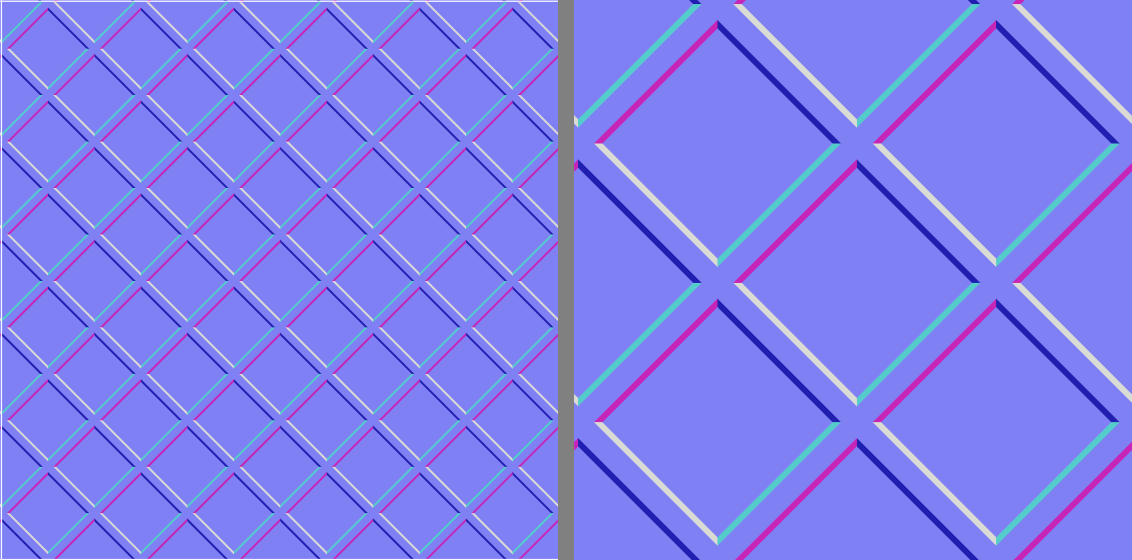
Left: the whole. Right: its middle third, enlarged.
A WebGL 1 fragment shader for this texture map:

```glsl
precision highp float;
// Normal map of a diamond tile lattice: bevelled rims on flat tiles, with a thin pale border.

uniform vec2 u_resolution;

// Lengths in canvas heights
const float PERIOD = 0.1659;
const vec2 INSET = vec2(0.0028, 0.0040);
const float BORDER_WIDTH = 0.0023;

// Lengths in lattice periods, measured along a tile diagonal
const float RIM_RADIUS = 0.428;
const float RIM_WIDTH = 0.030;

const vec3 FLAT = vec3(0.50, 0.50, 0.96);
const vec3 UPPER_LEFT = vec3(0.78, 0.14, 0.72);
const vec3 UPPER_RIGHT = vec3(0.13, 0.12, 0.69);
const vec3 LOWER_LEFT = vec3(0.86, 0.86, 0.84);
const vec3 LOWER_RIGHT = vec3(0.33, 0.80, 0.80);
const vec3 BORDER = vec3(0.97, 0.97, 1.0);

float manhattan(vec2 v) {
    return abs(v.x) + abs(v.y);
}

// Coverage of a line of the given width, dist away from its centre
float lineCoverage(float dist, float width, float pixel) {
    return clamp((0.5 * width - abs(dist)) / pixel + 0.5, 0.0, 1.0);
}

// Offset from the centre of the diamond that contains the point
vec2 diamondOffset(vec2 cell) {
    vec2 corner = fract(cell) - 0.5;
    vec2 staggered = fract(cell + 0.5) - 0.5;
    return manhattan(corner) < 0.5 ? corner : staggered;
}

// Each of the four rim sides faces its own way
vec3 rimColor(vec2 offset, float pixel) {
    vec2 side = smoothstep(-0.5 * pixel, 0.5 * pixel, offset);
    vec3 lower = mix(LOWER_LEFT, LOWER_RIGHT, side.x);
    vec3 upper = mix(UPPER_LEFT, UPPER_RIGHT, side.x);
    return mix(lower, upper, side.y);
}

vec3 diamondTiles(vec2 cell, float pixel) {
    vec2 offset = diamondOffset(cell);
    float rimDistance = manhattan(offset) - RIM_RADIUS;
    float rim = lineCoverage(rimDistance, RIM_WIDTH, pixel * sqrt(2.0));
    return mix(FLAT, rimColor(offset, pixel), rim);
}

// Border along the left, top and bottom; the right side stays open
float borderCoverage(vec2 p, float pixel) {
    float left = lineCoverage(p.x - 0.0026, BORDER_WIDTH, pixel);
    float top = lineCoverage(1.0 - p.y - 0.0022, BORDER_WIDTH, pixel);
    float bottom = lineCoverage(p.y - 0.0008, BORDER_WIDTH, pixel);
    return max(left, max(top, bottom));
}

void main() {
    float pixel = 1.0 / u_resolution.y;
    vec2 p = gl_FragCoord.xy * pixel;

    // The lattice hangs from the upper left corner
    vec2 cell = (p - vec2(INSET.x, 1.0 - INSET.y)) / PERIOD;
    vec3 color = diamondTiles(cell, pixel / PERIOD);
    color = mix(color, BORDER, borderCoverage(p, pixel));

    gl_FragColor = vec4(color, 1.0);
}
```
